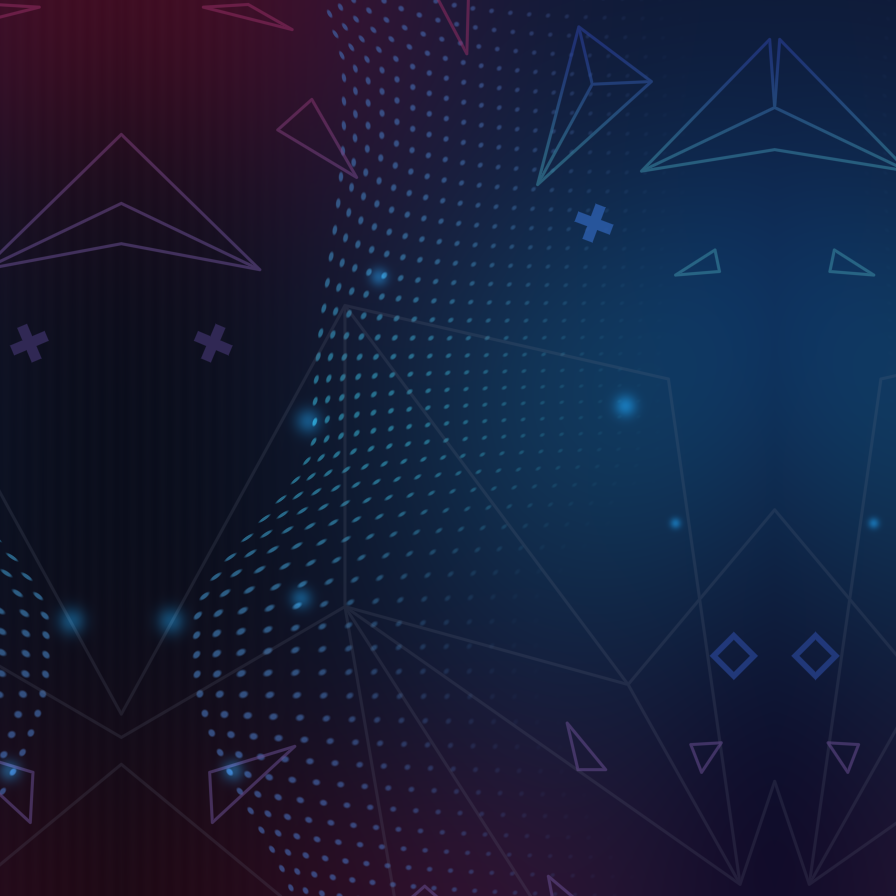
A Shadertoy shader for this background:

```glsl
// Dark mirrored tech backdrop: a warped dot surface, faint line mesh, outlined facets and soft glows.

const float LEFT = .1354, RIGHT = .8646; // mirror axes
const vec3 NIGHT = vec3(.035, .05, .105);
const vec3 NAVY = vec3(.055, .095, .205);
const vec3 PINK = vec3(.56, .17, .38);
const vec3 VIOLET = vec3(.4, .3, .56);
const vec3 BLUE = vec3(.16, .25, .6);
const vec3 TEAL = vec3(.22, .52, .62);

float segment(vec2 p, vec2 a, vec2 b) {
    vec2 ab = b - a;
    return length(p - a - ab * clamp(dot(p - a, ab) / dot(ab, ab), 0., 1.));
}

// Three lines that meet at one tip
float fan(vec2 p, vec2 tip, vec2 a, vec2 b, vec2 c) {
    return min(segment(p, tip, a), min(segment(p, tip, b), segment(p, tip, c)));
}

float triangle(vec2 p, mat3x2 t) {
    return min(segment(p, t[0], t[1]), min(segment(p, t[1], t[2]), segment(p, t[2], t[0])));
}

float plusSign(vec2 p, float angle) {
    float s = sin(angle), c = cos(angle);
    vec2 q = abs(mat2(c, -s, s, c) * p);
    return max(max(q.x, q.y) - .021, min(q.x, q.y) - .006);
}

float fill(float d, float soft) { return 1. - smoothstep(-soft, soft, d); }

float glow(vec2 p, vec2 center, vec2 size) {
    vec2 q = (p - center) / size;
    return exp(-dot(q, q));
}

float bump(float x, float center, float width) {
    float q = (x - center) / width;
    return exp(-q * q);
}

vec3 backdrop(vec2 p) {
    vec3 col = mix(NIGHT, NAVY, smoothstep(.16, .62, p.x));
    col += vec3(.01, .105, .12) * glow(p, vec2(.66, .54), vec2(.25, .27));
    col += vec3(-.005, .055, .11) * glow(p, vec2(.87, .67), vec2(.22, .25));
    col += vec3(.21, -.002, .025) * glow(p, vec2(.16, 1.04), vec2(.29, .24));
    col += vec3(.13, -.02, -.01) * glow(p, vec2(.5, -.05), vec2(.3, .24));
    col += vec3(.045, 0, .02) * glow(p, vec2(.4, .95), vec2(.16, .35));
    col += vec3(.05, -.01, -.02) * glow(p, vec2(.14, -.02), vec2(.2, .25));
    col -= vec3(.015, .045, .04) * glow(p, vec2(.87, .05), vec2(.14, .25));
    // Faint vertical ribs
    float rib = .5 + .5 * cos(6.2832 * p.x / .0165);
    return col + .009 * rib * (1. - smoothstep(.2, .4, p.x));
}

// Left outline of the dot surface
float surfaceEdge(float y) {
    return .378 - .033 * smoothstep(.13, .47, 1. - y) - .135 * smoothstep(.48, .7, 1. - y)
        + .13 * smoothstep(.74, 1.08, 1. - y) - .018 * smoothstep(.92, 1., y);
}

vec3 addDots(vec3 col, vec2 p, float soft) {
    float edge = surfaceEdge(p.y), depth = p.x - edge, inward = max(depth, 0.);
    // Columns hug the edge, then straighten; rows tilt along the folds
    float column = p.x - .345 - (edge - .345) * exp(-4. * inward) + .03 * (1. - exp(-inward / .04));
    float tilt = .045 * bump(p.y, .45, .15) - .035 * (1. - smoothstep(.05, .3, p.y));
    float row = p.y - tilt * (1. - exp(-inward / .15));
    row -= .1 * smoothstep(.5, 1., p.y) * exp(-inward / .08);
    float pitch = .0215;
    vec2 q = (fract(vec2(column, row) / pitch) - .5) * pitch;
    q.x -= .35 * q.y;
    float radius = mix(.0018, .0041, exp(-inward / .16));
    float fade = smoothstep(-.001, .002, depth) * (1. - smoothstep(.08, .42, depth));
    vec3 tint = mix(vec3(.25, .34, .59), vec3(.17, .53, .65), bump(p.y, .52, .24));
    return mix(col, tint, .78 * fade * fill(length(q) - radius, soft + .0007));
}

float mesh(vec2 p) {
    vec2 top = vec2(.385, .659), hub = vec2(.385, .323), shoulder = vec2(.746, .577);
    vec2 joint = vec2(.701, .236), foot = vec2(.826, .013);
    float d = fan(p, top, shoulder, vec2(LEFT, .203), hub);
    d = min(d, fan(p, joint, top, hub, vec2(RIGHT, .431)));
    d = min(d, fan(p, foot, shoulder, joint, vec2(RIGHT, .128)));
    d = min(d, fan(p, hub, foot, vec2(.592, 0), vec2(.44, 0)));
    d = min(d, segment(p, hub, vec2(LEFT, .177)));
    return min(d, segment(p, vec2(LEFT, .147), vec2(.313, 0)));
}

// Facets of the cool right side
float coolFacets(vec2 p) {
    mat3x2 kite = mat3x2(.646, .97, .727, .909, .6, .794);
    float d = min(triangle(p, kite), fan(p, vec2(.661, .906), kite[0], kite[1], kite[2]));
    vec2 crown = vec2(.859, .956), core = vec2(RIGHT, .88);
    d = min(d, fan(p, vec2(.716, .809), crown, core, vec2(RIGHT, .833)));
    d = min(d, segment(p, crown, core));
    return min(d, triangle(p, mat3x2(.798, .721, .754, .693, .803, .697)));
}

// Facets of the warm left side and the lower rim
float warmFacets(vec2 p) {
    float d = fan(p, vec2(.29, .699), vec2(LEFT, .85), vec2(LEFT, .773), vec2(LEFT, .728));
    mat3x2 shards[7] = mat3x2[7](mat3x2(.348, .889, .31, .855, .398, .802),
        mat3x2(.521, .94, .484, 1.01, .523, 1.01), mat3x2(.633, .193, .676, .141, .645, .141),
        mat3x2(.771, .169, .805, .171, .783, .138), mat3x2(.234, .138, .329, .167, .237, .082),
        mat3x2(.227, .992, .277, .995, .326, .967), mat3x2(.612, .022, .618, -.01, .65, -.01));
    for (int i = 0; i < 7; i++) d = min(d, triangle(p, shards[i]));
    return min(d, triangle(p, mat3x2(.474, .011, .45, -.01, .498, -.01)));
}

void mainImage(out vec4 fragColor, in vec2 fragCoord) {
    vec2 p = fragCoord / iResolution.xy;
    float soft = .75 / iResolution.y;
    p.x = LEFT + abs(p.x - LEFT);
    p.x = RIGHT - abs(p.x - RIGHT);
    vec3 col = addDots(backdrop(p), p, soft);
    // Mesh and outlined facets
    col = mix(col, vec3(.42, .45, .53), .17 * fill(mesh(p) - .0017, soft));
    vec3 cool = mix(TEAL, BLUE, smoothstep(.8, .96, p.y));
    vec3 warm = mix(VIOLET, PINK, smoothstep(.22, .48, abs(p.y - .5)) * step(.1, abs(p.y - .1)));
    col = mix(col, cool, .6 * fill(coolFacets(p) - .0017, soft));
    col = mix(col, warm, .55 * fill(warmFacets(p) - .0017, soft));
    // Plus signs and diamond
    col = mix(col, vec3(.17, .36, .66), .85 * fill(plusSign(p - vec2(.663, .751), -.36), soft));
    col = mix(col, vec3(.22, .18, .38), .8 * fill(plusSign(p - vec2(.238, .617), -.4), soft));
    vec2 q = abs(p - vec2(.819, .268));
    float diamond = abs((q.x + q.y - .0225) * .7071) - .0032;
    col = mix(col, vec3(.14, .24, .52), .85 * fill(diamond, soft));
    // Soft lights: place and radius
    vec3 lights[7] = vec3[7](vec3(.423, .691, .01), vec3(.344, .53, .014), vec3(.698, .547, .012),
        vec3(.754, .416, .006), vec3(.191, .307, .015), vec3(.336, .332, .012), vec3(.26, .14, .012));
    for (int i = 0; i < 7; i++)
        col += vec3(.03, .24, .34) * glow(p, lights[i].xy, lights[i].zz);
    fragColor = vec4(clamp(col, 0., 1.), 1);
}
```
